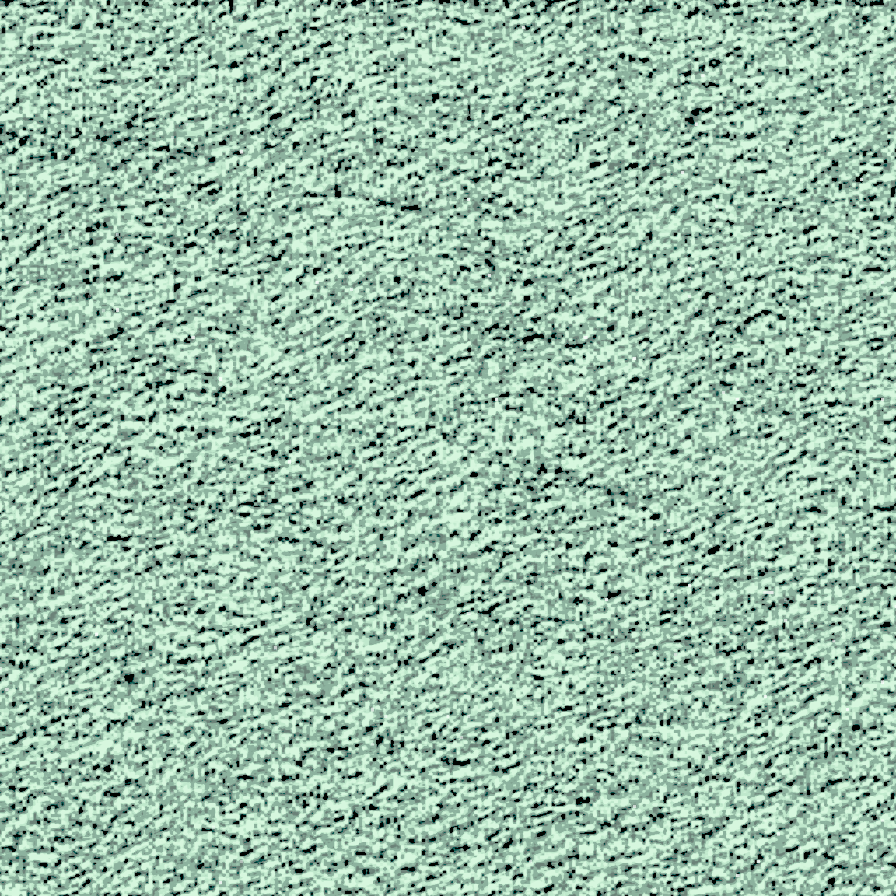
This texture is drawn by a Shadertoy shader. Its source:

```glsl
// Rough mint-green embossed stone with slanted dark grains and faint cracks

float hash(vec2 p) {
    vec3 q = fract(vec3(p.xyx) * 0.1031);
    q += dot(q, q.yzx + 33.33);
    return fract((q.x + q.y) * q.z);
}

// Crisp value noise in the range -1 to 1, with narrow blends between cells
float noise(vec2 p) {
    vec2 cell = floor(p), f = smoothstep(0.2, 0.8, fract(p));
    float low = mix(hash(cell), hash(cell + vec2(1, 0)), f.x);
    float high = mix(hash(cell + vec2(0, 1)), hash(cell + vec2(1, 1)), f.x);
    return 2.0 * mix(low, high, f.y) - 1.0;
}

// Thin, gently falling creases scattered over the surface
float cracks(vec2 p) {
    float shade = 0.0;
    for (float i = 0.0; i < 10.0; i++) {
        vec2 center = vec2(hash(vec2(i, 3.0)) * 0.8, 0.2 + 0.65 * hash(vec2(i, 17.0)));
        vec2 d = p - center;
        d.y += d.x * mix(0.0, 0.3, hash(vec2(i, 41.0))) + 0.003 * noise(p * 25.0 + i);
        float halfLength = mix(0.05, 0.11, hash(vec2(i, 59.0)));
        float along = 1.0 - smoothstep(0.4, 1.0, abs(d.x) / halfLength);
        shade = max(shade, along * exp(-d.y * d.y / 0.00002));
    }
    return shade;
}

// Tone from 0 to 1 is the share of the surface that is darker
vec3 stoneColor(float tone) {
    vec3 black = vec3(0.0, 0.01, 0.0);
    vec3 teal = vec3(0.03, 0.35, 0.32);
    vec3 slate = vec3(0.42, 0.51, 0.47);
    vec3 sage = vec3(0.55, 0.70, 0.62);
    vec3 mint = vec3(0.75, 0.91, 0.80);
    vec3 pale = vec3(0.84, 0.97, 0.87);
    vec3 color = mix(black, teal, smoothstep(0.045, 0.06, tone));
    color = mix(color, slate, smoothstep(0.06, 0.08, tone));
    color = mix(color, sage, smoothstep(0.10, 0.25, tone));
    color = mix(color, mint, smoothstep(0.45, 0.66, tone));
    return mix(color, pale, smoothstep(0.74, 0.90, tone));
}

void mainImage(out vec4 fragColor, in vec2 fragCoord) {
    vec2 p = fragCoord / iResolution.xy;

    // Streaks rise to the right; lit ridges lie beside shaded ones
    float bend = 0.006 * sin(p.x * 17.0 + 5.0 * p.y) + 0.004 * sin(p.x * 31.0 - 23.0 * p.y);
    vec2 slanted = vec2(p.x, p.y - 0.26 * p.x + bend) + 2.0;
    vec2 streakScale = vec2(85.0, 200.0);
    float ridge = noise(slanted * streakScale);
    float shadow = noise((slanted + vec2(-0.003, 0.007)) * streakScale);
    float height = 0.55 * (ridge - shadow);
    height += 0.12 * noise(slanted * vec2(14.0, 50.0));

    // Fine grain and short upright strokes
    height += 0.75 * noise(p * 256.0 + 31.0);
    height += 0.35 * noise(p * vec2(256.0, 115.0) + 97.0);

    // Creases and a worn strip along the top edge
    height -= 0.5 * cracks(p);
    height -= smoothstep(0.991, 0.995, p.y) * (0.4 + 0.5 * noise(vec2(p.x * 190.0, 7.0)));

    float tone = 1.0 / (1.0 + exp(-3.05 * height));
    vec3 color = stoneColor(tone);

    // Rare bright chips
    float chip = smoothstep(0.985, 0.998, noise(p * 130.0 + 211.0));
    color = mix(color, vec3(1.0), chip * 0.8);
    fragColor = vec4(color, 1.0);
}
```
